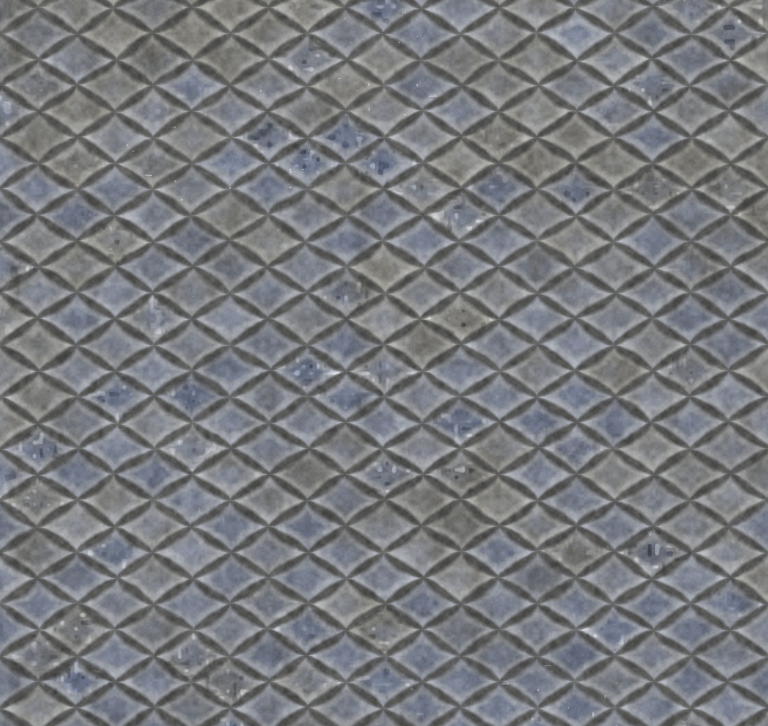
Reproduce this texture procedurally as a WebGL 2 fragment shader.

```glsl
#version 300 es
precision highp float;
// Worn slate paving pressed into a lattice of raised diamonds, 10 across and 14 down.
// Skewed axes turn the lattice into unit squares; each gets lens-shaped grooves,
// a lit bevel, a bluish flat top and hashed wear, with layered value noise over all.

uniform vec2 u_resolution;
out vec4 fragColor;

float hash(vec2 cell) {
    uvec2 k = uvec2(ivec2(cell) + 4096) * uvec2(1597334677u, 3812015801u);
    uint h = (k.x ^ k.y) * 1597334677u;
    h = (h ^ (h >> 15)) * 2246822519u;
    return float((h ^ (h >> 13)) >> 8) / 16777216.0;
}

float noise(vec2 p) {
    vec2 i = floor(p), f = fract(p);
    f = f * f * (3.0 - 2.0 * f);
    return mix(mix(hash(i), hash(i + vec2(1, 0)), f.x),
               mix(hash(i + vec2(0, 1)), hash(i + vec2(1, 1)), f.x), f.y);
}

float fbm(vec2 p) {
    float sum = 0.0, gain = 0.5;
    for (int i = 0; i < 4; i++) {
        sum += gain * noise(p);
        p = p * 2.03 + 17.3;
        gain *= 0.5;
    }
    return sum / 0.9375;
}

// Groove depth near one pair of edges: widest halfway along, thin at the crossings.
float groove(float across, float along, float shadowSide) {
    float lens = 1.0 - 4.0 * along * along;
    float halfWidth = 0.045 + 0.065 * lens + 0.035 * lens * shadowSide;
    float edge = 0.5 - abs(across);
    return (1.0 - smoothstep(halfWidth * 0.25, halfWidth * 1.35, edge)) * (0.72 + 0.28 * lens);
}

void main() {
    vec2 uv = gl_FragCoord.xy / u_resolution;
    vec2 canvas = gl_FragCoord.xy / u_resolution.y;

    // Diamond lattice with slightly uneven edges
    vec2 q = uv * vec2(10, 14) - vec2(0.5, 0.35);
    q += 0.09 * (vec2(fbm(canvas * 24.0), fbm(canvas * 24.0 + 50.0)) - 0.5);
    vec2 skew = vec2(q.x + q.y, q.x - q.y);
    vec2 id = floor(skew + 0.5);
    vec2 f = skew - id;
    float tone = hash(id), tint = hash(id + 91.0), wear = hash(id + 217.0);

    // Stone layers: broad stains, blotches and fine grain
    float stain = fbm(canvas * 4.0 + 8.0);
    float blotch = fbm(canvas * 38.0 + 30.0);
    float grain = fbm(canvas * 130.0);
    float blueness = smoothstep(0.25, 0.75, 0.45 * stain + 0.4 * tint + 0.3 * blotch - 0.22 * (uv.y - 0.5));
    vec3 stone = mix(vec3(0.535, 0.53, 0.505), vec3(0.51, 0.525, 0.56), blueness);
    stone += 0.06 * (tone - 0.5) + 0.14 * (blotch - 0.5);

    // Flat top, smaller than the diamond and ragged at its border
    float reach = max(abs(f.x), abs(f.y)) + 0.16 * (blotch - 0.5);
    float top = 1.0 - smoothstep(0.2, 0.3, reach);
    vec3 topColor = mix(vec3(-0.045, -0.045, -0.04), vec3(-0.075, -0.06, -0.02), blueness);
    stone += topColor * top * (0.5 + 0.7 * wear);

    // Lit bevel, strongest on the lower edges and in the side corners
    float rim = smoothstep(0.22, 0.36, reach);
    float lower = smoothstep(0.15, 0.4, max(-f.x, f.y));
    float corner = smoothstep(0.5, 0.85, abs(f.x + f.y));
    stone += rim * (0.025 + 0.055 * lower) + 0.07 * corner * (0.4 + blotch);

    // Dark grooves, heavier along the upper edges
    float cutA = groove(f.x, f.y, step(0.0, f.x));
    float cutB = groove(f.y, f.x, step(f.y, 0.0));
    float cut = max(cutA, cutB) * (0.75 + 0.5 * blotch);
    vec3 grooveColor = vec3(0.315, 0.315, 0.31) + 0.1 * (blotch - 0.5);
    vec3 color = mix(stone, grooveColor, clamp(cut, 0.0, 1.0));

    // Pale chips and dark pits on the more worn diamonds
    float worn = smoothstep(0.6, 1.0, wear) * (1.0 - 0.7 * cut);
    float chips = noise(canvas * 105.0 + 71.0);
    color += worn * (0.2 * smoothstep(0.72, 0.95, chips) - 0.13 * smoothstep(0.28, 0.08, chips));
    color += 0.2 * smoothstep(0.95, 1.0, noise(canvas * 120.0 + 300.0)) * smoothstep(0.5, 0.65, stain);

    color += 0.17 * (grain - 0.5) + 0.05 * (stain - 0.5);
    fragColor = vec4(clamp(color, 0.0, 1.0), 1.0);
}
```
